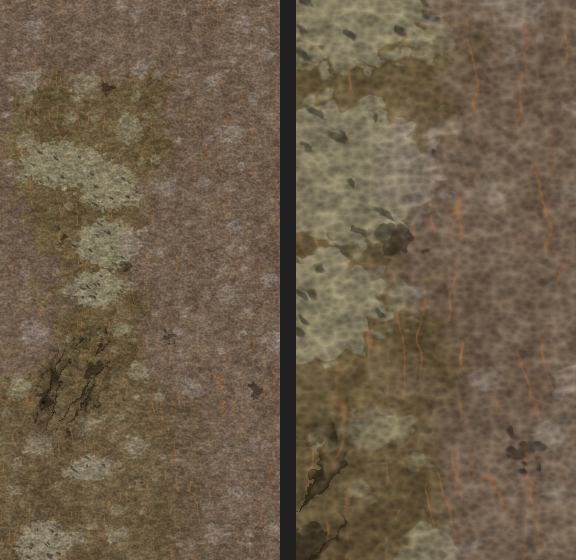
Left, the full canvas; right, a detail of the centre.
A Shadertoy shader for this texture:

```glsl
// Weathered tree bark: brown grain with broken rusty strands, an olive moss
// zone, ragged grey lichen plates and spots, and a bundle of slanting gouges.
// Cellular noise makes grain, spots and pits; layered sines bend and break them.

#define BARK_DARK   vec3(0.385, 0.315, 0.255)
#define BARK_LIGHT  vec3(0.480, 0.410, 0.345)
#define MOSS_DARK   vec3(0.335, 0.280, 0.185)
#define MOSS_LIGHT  vec3(0.460, 0.400, 0.275)
#define RUST        vec3(0.570, 0.390, 0.245)
#define LICHEN_MOSS vec3(0.530, 0.500, 0.400)
#define LICHEN_BARK vec3(0.530, 0.480, 0.435)
#define GRAIN_DEPTH 0.20
#define SPOT_SHARE  0.50
#define PLATES      6

const mat2 TURN = mat2(0.8, 0.6, -0.6, 0.8);

// Lichen plates: centre x, y and radius x, y
const vec4 PLATE[PLATES] = vec4[PLATES](
    vec4(0.22, 1.415, 0.155, 0.080), vec4(0.39, 1.335, 0.110, 0.085),
    vec4(0.385, 1.13, 0.120, 0.085), vec4(0.345, 0.97, 0.095, 0.065),
    vec4(0.33, 0.33, 0.075, 0.045), vec4(0.15, 0.06, 0.090, 0.080));

vec2 hash2(vec2 p) {
    vec3 q = fract(p.xyx * vec3(0.1031, 0.1030, 0.0973));
    q += dot(q, q.yzx + 33.33);
    return fract((q.xx + q.yz) * q.zy);
}

// Distance to the nearest and second cell point, and the nearest cell's id
vec3 cells(vec2 p) {
    vec2 base = floor(p);
    vec3 found = vec3(9.0, 9.0, 0.0);
    for (int i = 0; i < 9; i++) {
        vec2 c = base + vec2(i % 3 - 1, i / 3 - 1);
        float d = length(c + hash2(c) - p);
        if (d < found.x) found = vec3(d, found.x, hash2(c + 57.0).x);
        else found.y = min(found.y, d);
    }
    return found;
}

// Layered, turned sines, roughly -1 to 1
float waves(vec2 p) {
    float sum = 0.0, amp = 0.8;
    for (int i = 0; i < 5; i++) {
        p = TURN * p * 1.7 + 2.3;
        sum += amp * sin(p.x + 1.3 * sin(p.y)) * sin(0.7 * p.y + 1.3 * sin(0.8 * p.x));
        amp *= 0.62;
    }
    return sum;
}

// Scattered ragged blobs, n cells across the width
float spots(vec2 p, float n, float share, float rough) {
    vec2 q = p * n, base = floor(q);
    float mask = 0.0;
    for (int i = 0; i < 9; i++) {
        vec2 c = base + vec2(i % 3 - 1, i / 3 - 1);
        vec2 shape = hash2(c + 71.0 + n);
        vec2 d = q - c - 0.2 - 0.6 * hash2(c + n);
        d.y *= 0.8 + 0.7 * shape.y;
        float radius = 0.12 + 0.15 * shape.x;
        float blob = 1.0 - smoothstep(radius - 0.05, radius + 0.05, length(d) + rough);
        mask = max(mask, blob * step(hash2(c + 17.0 + n).x, share));
    }
    return mask;
}

// Olive zone: a broad upper patch that spreads out again near the foot
float mossZone(vec2 p, float wobble) {
    float foot = 1.0 - smoothstep(0.45, 0.75, p.y);
    float left = 0.18 - 0.13 * smoothstep(1.05, 1.3, p.y) - 0.4 * foot;
    float right = 0.47 + 0.11 * smoothstep(1.0, 1.5, p.y) + 0.08 * foot;
    float x = p.x + 0.06 * wobble;
    float zone = smoothstep(left - 0.04, left + 0.04, x)
               * (1.0 - smoothstep(right - 0.05, right + 0.05 + 0.2 * foot, x));
    zone *= 1.0 - smoothstep(1.66, 1.74, p.y + 0.04 * wobble);
    return zone * (1.0 - 0.25 * foot);
}

void mainImage(out vec4 fragColor, in vec2 fragCoord) {
    vec2 p = fragCoord / iResolution.x;

    // Noise layers from broad to fine
    float broad = waves(p * 7.0);
    float mid = waves(p * 28.0 + 3.0);
    float crinkle = waves(p * vec2(42.0, 75.0) + 8.0);
    float coarse = cells(p * vec2(38.0, 50.0) + 0.4 * mid).x - 0.45;
    float grain = cells(p * vec2(95.0, 115.0)).x - 0.45;
    float rough = 0.08 * mid + 0.22 * coarse;

    // Bark and moss ground
    float moss = mossZone(p, broad + 0.5 * mid);
    float tone = clamp(0.5 + 0.22 * broad + 0.25 * mid + 0.25 * crinkle, 0.0, 1.0);
    vec3 col = mix(mix(BARK_DARK, BARK_LIGHT, tone), mix(MOSS_DARK, MOSS_LIGHT, tone), moss);

    // Broken upright rusty strands
    float strand = abs(sin(110.0 * p.x + 0.4 * mid + 2.5 * waves(p * vec2(8.0, 6.0))));
    float rust = (1.0 - smoothstep(0.05, 0.35, strand))
               * smoothstep(0.05, 0.55, waves(p * vec2(36.0, 13.0) + 5.0));
    col = mix(col, RUST, 0.65 * rust);

    // Slanting gouges below the plates
    vec2 g = p - vec2(0.27, 0.63);
    g = vec2(dot(g, vec2(0.91, -0.42)), dot(g, vec2(0.42, 0.91)));
    float gouged = 1.0 - smoothstep(0.6, 1.1, length(g / vec2(0.13, 0.24)) + 0.2 * mid);
    vec3 ridge = cells(vec2(24.0 * g.x + 0.3 * mid, 4.0 * g.y));
    float groove = 1.0 - smoothstep(0.02, 0.25, ridge.y - ridge.x);
    col *= 1.0 - gouged * (0.4 * groove * smoothstep(0.2, 0.6, ridge.z) + 0.15 * ridge.z);

    // Lichen plates and spots
    float plate = 0.0;
    for (int i = 0; i < PLATES; i++) {
        float d = length((p - PLATE[i].xy) / PLATE[i].zw) + 0.13 * mid + 0.5 * coarse;
        plate = max(plate, 1.0 - smoothstep(0.92, 1.06, d));
    }
    float spot = max(0.75 * spots(p, 5.5, SPOT_SHARE, rough),
                     0.6 * spots(p, 13.0, 0.35, 1.3 * rough));
    float lichen = max(0.88 * plate, spot * (1.0 - 0.7 * gouged));
    vec3 crust = mix(LICHEN_BARK, LICHEN_MOSS, moss) * (1.0 + 0.09 * crinkle);
    col = mix(col, crust, lichen);

    // Dark pits, denser on the plates, and a few knots
    vec3 pit = cells((TURN * p) * vec2(22.0, 48.0) + 0.25 * mid);
    float pitted = (1.0 - smoothstep(0.12, 0.30, pit.x)) * step(0.6, pit.z);
    col *= 1.0 - pitted * mix(0.12, 0.38, plate);
    col *= 1.0 - 0.35 * spots(p + 0.37, 9.0, 0.05, 1.6 * rough);

    // Fine surface grain
    col *= 1.0 + GRAIN_DEPTH * (1.5 * grain + 0.7 * coarse) + 0.05 * crinkle;
    fragColor = vec4(clamp(col, 0.0, 1.0), 1.0);
}
```
